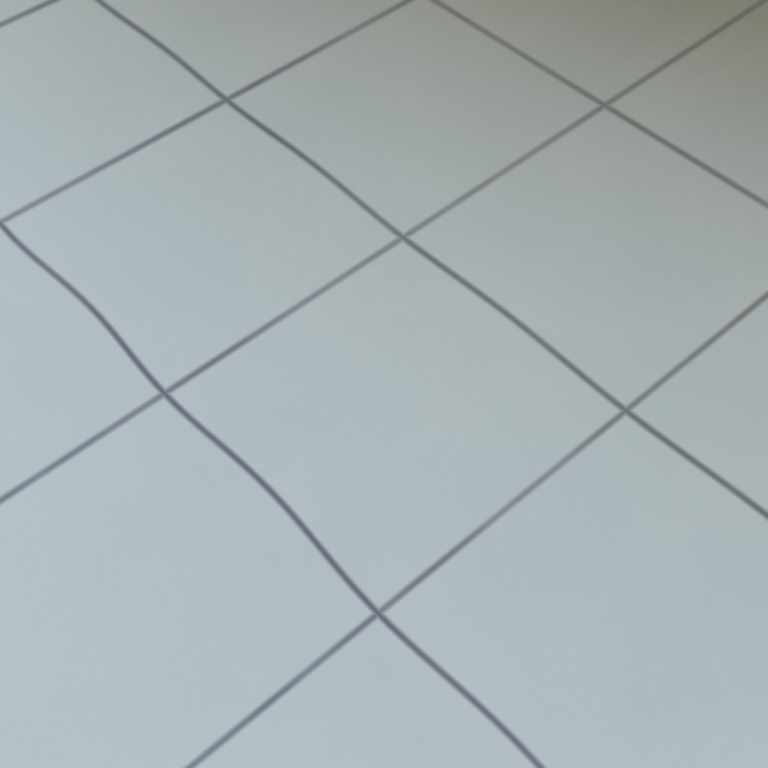
This texture is drawn by a Shadertoy shader. Its source:

```glsl
#define COOL_TILE vec3(0.706, 0.757, 0.782)
#define WARM_SHADE vec3(0.50, 0.50, 0.45)
#define BLUE_GROUT vec3(0.40, 0.43, 0.49)
#define BROWN_GROUT vec3(0.38, 0.38, 0.37)
#define GROUT_WIDTH 0.0076
#define EDGE_BULGE 0.025
#define MOTTLE 0.007
#define GRAIN 0.010
#define TILE_TINT 0.006

vec2 hash2(vec2 p) {
    vec3 q = fract(p.xyx * vec3(0.1031, 0.1030, 0.0973));
    q += dot(q, q.yzx + 33.33);
    return fract((q.xx + q.yz) * q.zy);
}

// Distance to the nearest scattered cell centre
float cellular(vec2 p) {
    vec2 cell = floor(p), local = fract(p);
    float nearest = 2.0;
    for (int y = -1; y <= 1; y++)
        for (int x = -1; x <= 1; x++) {
            vec2 offset = vec2(x, y);
            nearest = min(nearest, length(offset + hash2(cell + offset) - local));
        }
    return nearest;
}

float layeredSines(vec2 p) {
    float sum = 0.0, weight = 0.5;
    for (int i = 0; i < 4; i++) {
        sum += weight * sin(p.x + 1.7 * sin(p.y)) * sin(p.y + 1.3 * sin(p.x));
        p = mat2(1.5, 1.1, -1.1, 1.5) * p + 2.3;
        weight *= 0.6;
    }
    return sum;
}

// Perspective floor plane, bent by lens curvature and uneven tile edges
vec2 floorCoord(vec2 p) {
    vec3 h = vec3(p, 1.0);
    vec2 f = vec2(dot(h, vec3(1.4937, 1.4520, -1.0281)),
                  dot(h, vec3(1.4100, -2.0664, 0.6944)))
           / dot(h, vec3(0.0936, -0.4266, 1.0));
    float wave = sin(3.14159 * f.y);
    float bulge = EDGE_BULGE * clamp(1.0 - 0.5 * f.x, 0.0, 1.0) * wave * wave;
    vec2 bend = vec2(f.x * (0.019 - 0.013 * f.x - 0.021 * f.y) + bulge,
                     -0.013 + f.y * (0.055 - 0.029 * f.y) + f.x * (0.022 - 0.03 * f.y));
    f -= bend;
    return vec2(max(f.x, -0.9), f.y);  // the nearest corner stays one whole tile
}

// Soft joint of constant canvas width at whole values of the coordinate
float joint(float coord, float width) {
    float slope = length(vec2(dFdx(coord), dFdy(coord)) * iResolution.xy);
    float d = abs(coord - floor(coord + 0.5)) / max(slope, 1e-4);
    return 1.0 - smoothstep(0.0, max(width, 1.5 / iResolution.y), d);
}

void mainImage(out vec4 fragColor, in vec2 fragCoord) {
    vec2 p = fragCoord / iResolution.xy;
    vec2 plane = floorCoord(p);

    // Light falls off toward the upper right
    float shade = 0.09 * p.x + 0.24 * p.x * p.y + 0.75 * pow(p.y, 4.0) * (0.36 + 0.64 * p.x);
    vec3 color = mix(COOL_TILE, WARM_SHADE, clamp(shade, 0.0, 1.0));

    // Tile tint, cloudy mottling and fine grain
    color += TILE_TINT * (hash2(floor(plane) + 17.0).x - 0.5);
    color += MOTTLE * layeredSines(p * 11.0) * vec3(1.3, 1.0, 0.7);
    color += GRAIN * (cellular(p * 85.0) - 0.5) * (0.6 + 0.4 * sin(p.x * 9.0 + p.y * 6.0));

    // Grout: one direction is darker, both fade unevenly along their length
    float width = GROUT_WIDTH * mix(1.08, 0.84, p.y);
    float wear = layeredSines(p * 8.0 + 4.0);
    float along = joint(plane.x, width) * clamp(0.96 - 0.1 * plane.x + 0.15 * wear, 0.0, 1.0);
    float across = joint(plane.y, width) * clamp(0.72 + 0.25 * wear, 0.0, 1.0);
    vec3 grout = mix(BLUE_GROUT, BROWN_GROUT, smoothstep(0.5, 1.8, p.x + p.y));
    color = mix(color, grout, max(along, across));

    fragColor = vec4(color, 1.0);
}
```
